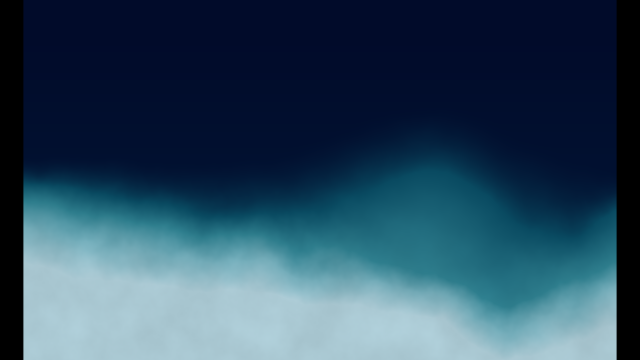
A WebGL 1 fragment shader for this background:

```glsl
precision highp float;
// Pale mist rising through teal into a navy night, between black side bars.
// Three height curves set where haze, teal and mist begin; gradient noise
// bends those heights into soft billows and mottles the brightest part.

uniform vec2 u_resolution;

#define BAR_WIDTH 0.0365
#define BILLOW_SCALE 4.5
#define BILLOW_HEIGHT 0.075
#define MIST_SOFTNESS 0.07
#define MOTTLE 0.09

const vec3 NIGHT_TOP = vec3(0.004, 0.043, 0.165);
const vec3 NIGHT_LOW = vec3(0.005, 0.065, 0.190);
const vec3 DEEP_TEAL = vec3(0.035, 0.290, 0.380);
const vec3 MID_TEAL  = vec3(0.180, 0.490, 0.550);
const vec3 MIST      = vec3(0.450, 0.670, 0.720);
const vec3 PALE_MIST = vec3(0.665, 0.785, 0.825);

vec2 hashGradient(vec2 cell) {
  float h = fract(sin(dot(cell, vec2(127.1, 311.7))) * 43758.5);
  return vec2(cos(6.2832 * h), sin(6.2832 * h));
}

float gradientNoise(vec2 p) {
  vec2 i = floor(p), f = fract(p);
  vec2 w = f * f * f * (f * (f * 6.0 - 15.0) + 10.0);
  float a = dot(hashGradient(i), f);
  float b = dot(hashGradient(i + vec2(1.0, 0.0)), f - vec2(1.0, 0.0));
  float c = dot(hashGradient(i + vec2(0.0, 1.0)), f - vec2(0.0, 1.0));
  float d = dot(hashGradient(i + vec2(1.0, 1.0)), f - vec2(1.0, 1.0));
  return mix(mix(a, b, w.x), mix(c, d, w.x), w.y);
}

float fbm(vec2 p) {
  float sum = 0.0, amplitude = 0.6;
  for (int octave = 0; octave < 5; octave++) {
    sum += amplitude * gradientNoise(p);
    p = mat2(1.6, 1.2, -1.2, 1.6) * p + 7.3;
    amplitude *= 0.5;
  }
  return sum;
}

float bump(float x, float center, float width) {
  float d = (x - center) / width;
  return exp(-d * d);
}

// 0 at height "start", growing to 1 down at height "end"
float descend(float start, float end, float y) {
  return clamp((start - y) / (start - end), 0.0, 1.0);
}

void main() {
  vec2 uv = gl_FragCoord.xy / u_resolution;
  vec2 p = vec2(uv.x * u_resolution.x / u_resolution.y, uv.y);
  float x = uv.x;

  // Heights where each layer begins
  float hazeTop = 0.58 - 0.08 * x + 0.18 * bump(x, 0.68, 0.20);
  float tealTop = 0.50 - 0.26 * x + 0.20 * bump(x, 0.68, 0.14)
                + 0.20 * bump(x, 1.0, 0.10);
  float mistTop = 0.37 - 0.27 * x + 0.025 * bump(x, 0.55, 0.06)
                - 0.07 * bump(x, 0.79, 0.08) + 0.09 * bump(x, 0.98, 0.08);

  // Billows bend the layers, more strongly low down
  float billow = fbm(p * BILLOW_SCALE + vec2(3.1, 8.4));
  float y = uv.y + BILLOW_HEIGHT * billow * (1.0 - 0.6 * smoothstep(0.2, 0.6, uv.y));

  // Layered colour from night down to pale mist
  vec3 color = mix(NIGHT_LOW, NIGHT_TOP, smoothstep(0.45, 0.95, uv.y));
  float haze = descend(hazeTop, tealTop, y);
  color = mix(color, DEEP_TEAL, haze * haze);
  color = mix(color, MID_TEAL, descend(tealTop, mistTop + MIST_SOFTNESS, y));
  color = mix(color, MIST, descend(mistTop + MIST_SOFTNESS, mistTop, y));
  float pale = descend(mistTop, mistTop - 1.2 * MIST_SOFTNESS, y);
  color = mix(color, PALE_MIST, pale);

  // Soft mottling inside the mist
  float mottle = fbm(p * BILLOW_SCALE * 1.6 + vec2(12.7, 1.9));
  float mistAmount = descend(tealTop, mistTop, y);
  color *= 1.0 + MOTTLE * mottle * mistAmount;

  // Black bars at both sides
  float inset = min(x, 1.0 - x) - BAR_WIDTH;
  float pixel = 1.0 / u_resolution.x;
  color *= smoothstep(-pixel, pixel, inset);

  gl_FragColor = vec4(color, 1.0);
}
```
